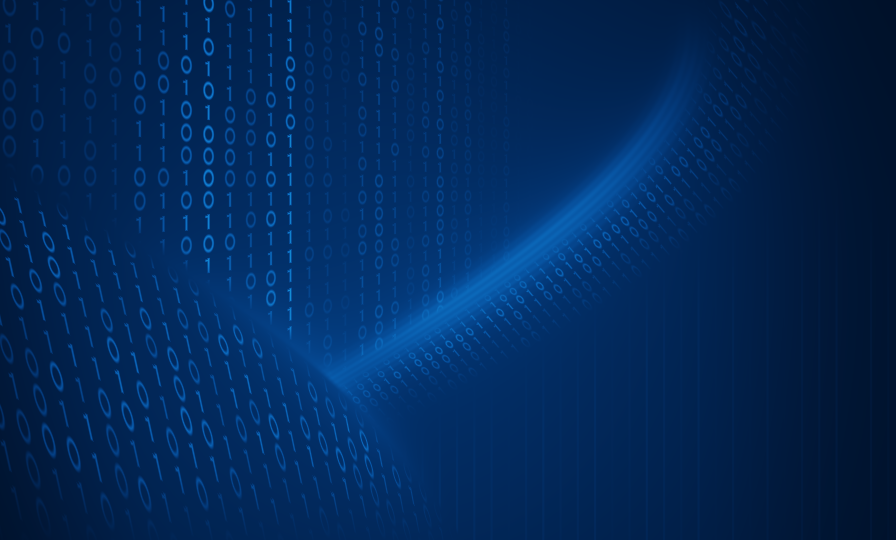
A WebGL 1 fragment shader for this background:

```glsl
precision highp float;
uniform vec2 u_resolution;

const float ASPECT = 1.6623;
const float BASE_TONE = 0.07;
const float CENTER_TONE = 0.115;
const vec2 GLOW_CENTER = vec2(0.72, 0.42);
const vec2 GLOW_SCALE = vec2(1.25, 1.35);
const vec2 FOLD = vec2(0.617, 0.303);
const float WALL_CELL = 0.053;
const float WALL_SHRINK = 0.61;
const float WALL_HORIZON = 0.65;
const float WALL_DIGITS = 0.40;
const float SHEET_DIGITS = 0.27;
const float RIBBON_DIGITS = 0.26;
const float RIBBON_CELL = 0.022;
const vec2 RIBBON_AXIS = vec2(0.76, 0.65);
const float STRIPE_WIDTH = 0.032;

float hash(vec2 p) {
  return fract(sin(dot(p, vec2(127.1, 311.7))) * 43758.545);
}

// One binary digit per unit cell; blur is a pixel's width in cells.
float digit(vec2 grid, float blur) {
  vec2 f = fract(grid) - 0.5;
  float zero = abs(length(f * vec2(1.0, 0.6)) - 0.2) - 0.035;
  float stem = max(abs(f.x) - 0.04, abs(f.y) - 0.33);
  float flag = max(abs(f.x + 0.07) - 0.07, abs(f.y - 0.23) - 0.04);
  float bit = step(0.5, hash(floor(grid)));
  float d = mix(zero, min(stem, flag), bit);
  return 1.0 - smoothstep(-blur, blur, d);
}

// Height of the upper edge of the lower left sheet.
float sheetEdge(float x) {
  return 0.69 - 0.55 * x - 0.4 * x * x * x * x;
}

// Signed distance to the bright ridge, positive on its right.
float ridgeDistance(vec2 p) {
  float t = p.y - FOLD.y;
  float x = FOLD.x + t * (1.65 - t * (0.4 + 0.9 * t));
  float slope = 1.65 - t * (0.8 + 2.7 * t);
  return (p.x - x) / sqrt(1.0 + slope * slope);
}

// Upright columns of digits receding to the right.
float wallDigits(vec2 p, float pixel) {
  float scale = max(1.0 - WALL_SHRINK * p.x, 0.1);
  float cell = WALL_CELL * scale;
  float column = -log(scale) / (WALL_CELL * WALL_SHRINK) + 0.17;
  vec2 grid = vec2(column, (p.y - WALL_HORIZON) / cell);
  float h = hash(vec2(floor(column), 7.0));
  float light = mix(0.12, 1.0, h * h) * (0.75 + 0.25 * hash(floor(grid) + 3.0));
  float fade = 1.0 - smoothstep(0.45, 1.05, p.x);
  return digit(grid, pixel / cell) * light * fade;
}

// Slanted digits on the curved sheet, smaller towards its edge.
float sheetDigits(vec2 p, float depth, float pixel) {
  float across = p.x - 0.25 * depth;
  float scale = 1.0 - 0.5 * across;
  float rows = log(1.0 + 2.5 * depth) / 0.08;
  vec2 grid = vec2(-log(scale) / 0.023, -rows);
  float light = 0.55 + 0.45 * hash(floor(grid) + 11.0);
  float fade = smoothstep(0.0, 0.06, depth) * smoothstep(-0.03, 0.2, p.y);
  fade *= mix(0.35, 1.0, smoothstep(0.0, 0.35, p.x + 0.4 * p.y));
  return digit(grid, pixel / (0.042 * scale)) * light * fade;
}

// Small digits running along strands beside the ridge.
float ribbonDigits(vec2 p, float strand, float pixel) {
  vec2 grid = vec2(dot(p, RIBBON_AXIS) / RIBBON_CELL, -23.0 * sqrt(max(strand, 0.0)));
  float light = 0.4 + 0.6 * hash(vec2(floor(grid.y), 5.0));
  float fade = smoothstep(0.02, 0.07, strand) * (1.0 - smoothstep(0.1, 0.2, strand));
  fade *= smoothstep(0.18, 0.36, p.y) * mix(1.0, 0.3, smoothstep(0.5, 0.9, p.y));
  return digit(grid, pixel / RIBBON_CELL) * light * fade;
}

// Blue ramp from navy to bright azure.
vec3 ramp(float tone) {
  tone = clamp(tone, 0.0, 0.62);
  return vec3(0.26 * tone * tone, tone, tone * (2.55 - 1.9 * tone));
}

void main() {
  vec2 p = gl_FragCoord.xy / u_resolution * vec2(ASPECT, 1.0);
  float pixel = 1.0 / u_resolution.y;

  // Regions
  float depth = sheetEdge(p.x) - p.y;
  float ridge = ridgeDistance(p);
  float sheet = smoothstep(-0.008, 0.008, depth);
  float right = smoothstep(-0.006, 0.006, ridge);
  float wall = (1.0 - sheet) * (1.0 - right);
  float ribbon = (1.0 - sheet) * right;
  float strand = ridge / (0.75 + 0.8 * max(p.y - FOLD.y, 0.0));

  // Background light
  vec2 q = (p - GLOW_CENTER) * GLOW_SCALE;
  float tone = BASE_TONE + CENTER_TONE * exp(-dot(q, q));
  tone *= mix(0.65, 1.0, smoothstep(-0.1, 0.35, p.x + 0.3 * p.y));
  tone *= mix(1.0, 0.78, smoothstep(1.25, ASPECT, p.x));

  // Ridge glow and fine streaks
  float along = smoothstep(0.15, 0.45, p.y) * (1.0 - smoothstep(0.55, 1.02, p.y));
  float core = (ridge - 0.012) / mix(0.03, 0.042, right);
  float streak = 0.5 + 0.5 * sin(strand * 480.0);
  float glow = exp(-core * core) * (0.13 + 0.035 * streak);
  glow += 0.075 * exp(-abs(ridge) / 0.085);
  tone += glow * along * (1.0 - sheet);

  // Light gathered along the sheet edge near the fold
  float nearFold = smoothstep(0.15, 0.62, p.x) * (1.0 - smoothstep(0.62, 0.85, p.x));
  tone += 0.075 * exp(-abs(depth) / 0.07) * nearFold;

  // Faint upright stripes at the lower right
  float stripe = p.x / STRIPE_WIDTH;
  float line = 1.0 - smoothstep(0.02, 0.1, abs(fract(stripe) - 0.5));
  float stripeFade = smoothstep(0.12, 0.3, ridge) * (1.0 - smoothstep(0.35, 0.7, p.y));
  tone += 0.022 * line * hash(vec2(floor(stripe), 2.0)) * stripeFade * ribbon;

  // Digits
  tone += WALL_DIGITS * wallDigits(p, pixel) * wall * smoothstep(0.0, 0.05, -depth);
  tone += SHEET_DIGITS * sheetDigits(p, max(depth, 0.0), pixel) * sheet;
  tone += RIBBON_DIGITS * ribbonDigits(p, strand, pixel) * ribbon;

  gl_FragColor = vec4(ramp(tone), 1.0);
}
```
